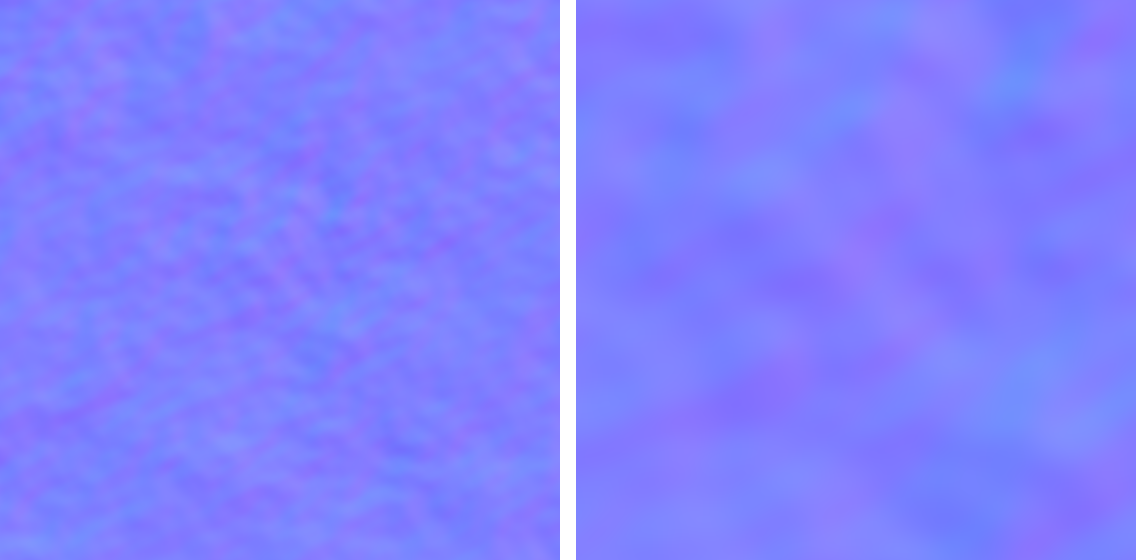
Left, the full canvas; right, a detail of the centre.
A Shadertoy shader for this texture map:

```glsl
// Tangent-space normal map of a soft, uneven surface with faint diagonal creases.

#define OCTAVES 4
#define BASE_CELLS 4.5     // cells across the canvas in the broadest layer
#define CELL_RATIO 1.75    // growth of the cell count per layer
#define SLOPE 0.0322       // steepness of the broadest layer
#define FINE_GAIN 1.06     // change of steepness per layer
#define LEAN 0.72          // mean direction of the creases, in radians
#define LEAN_SPREAD 0.22   // alternating turn of the layers, in radians
#define STRETCH 1.16       // lengthening along and narrowing across a crease
#define PATCHINESS 0.7     // contrast between calm and busy areas
#define SOFTNESS 0.004     // half width of the slope sample, in canvas units
#define SEED 37u

// Integer hash giving a unit gradient for a lattice cell
vec2 cellGradient(vec2 cell, uint layer) {
    uvec2 c = uvec2(ivec2(cell));
    uint h = c.x * 1597u + c.y * 51749u + (layer + SEED) * 7919u;
    h = h * 747797u + 28913u;
    h = (h ^ (h >> 15)) * 739391u;
    h = (h ^ (h >> 13)) * 668265u;
    h ^= h >> 16;
    float angle = float(h & 65535u) / 65536.0 * 6.28319;
    return vec2(cos(angle), sin(angle));
}

// Smooth gradient noise, about -0.7 to 0.7
float gradientNoise(vec2 p, uint layer) {
    vec2 cell = floor(p);
    vec2 f = p - cell;
    vec2 fade = f * f * f * (f * (f * 6.0 - 15.0) + 10.0);
    vec2 x = vec2(1.0, 0.0);
    vec2 y = x.yx;
    float a = dot(cellGradient(cell, layer), f);
    float b = dot(cellGradient(cell + x, layer), f - x);
    float c = dot(cellGradient(cell + y, layer), f - y);
    float d = dot(cellGradient(cell + 1.0, layer), f - 1.0);
    return mix(mix(a, b, fade.x), mix(c, d, fade.x), fade.y);
}

// Layered relief: each layer is turned and slightly drawn out along its crease
float surfaceHeight(vec2 uv) {
    float height = 0.0;
    float cells = BASE_CELLS;
    float slope = SLOPE;
    float side = 1.0;
    for (int i = 0; i < OCTAVES; i++) {
        float lean = LEAN + side * LEAN_SPREAD;
        vec2 along = vec2(cos(lean), sin(lean));
        vec2 across = vec2(-along.y, along.x);
        vec2 p = vec2(dot(uv, along) / STRETCH, dot(uv, across) * STRETCH);
        height += slope / cells * gradientNoise(p * cells + 0.37, uint(i));
        cells *= CELL_RATIO;
        slope *= FINE_GAIN;
        side = -side;
    }
    float patches = 1.0 + PATCHINESS * gradientNoise(uv * 3.3 + 0.61, 9u);
    return height * patches;
}

void mainImage(out vec4 fragColor, in vec2 fragCoord) {
    vec2 uv = fragCoord / iResolution.xy;

    // Central differences give the surface slope
    vec2 e = vec2(SOFTNESS, 0.0);
    vec2 gradient = vec2(surfaceHeight(uv + e.xy) - surfaceHeight(uv - e.xy),
                         surfaceHeight(uv + e.yx) - surfaceHeight(uv - e.yx)) / (2.0 * SOFTNESS);

    // Pack the unit normal into colour
    vec3 normal = normalize(vec3(-gradient, 1.0));
    fragColor = vec4(normal * 0.5 + 0.5, 1.0);
}
```
